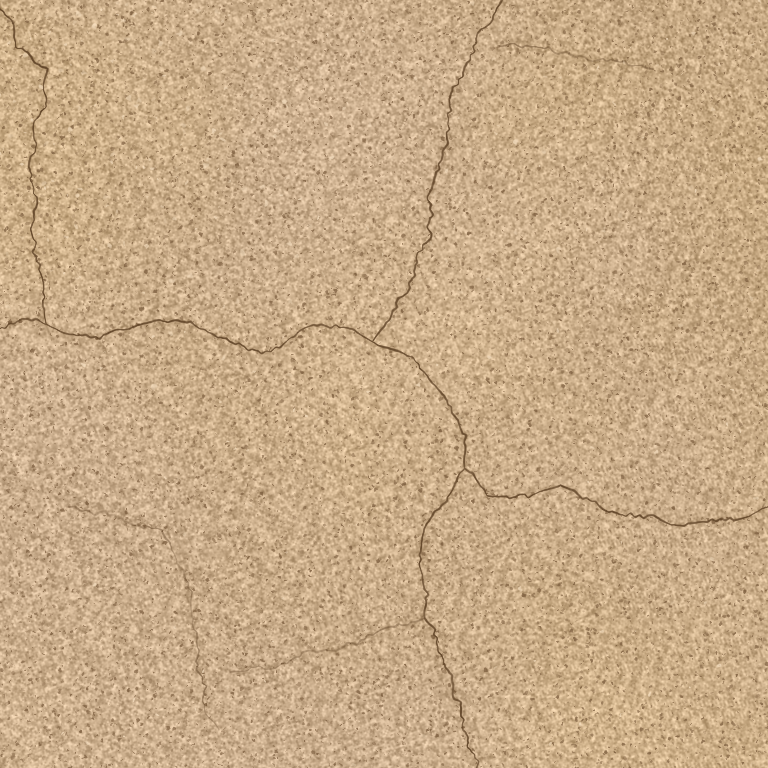
This texture is drawn by a three.js fragment shader. Its source:

```glsl
// Sandy plaster wall split by a branching network of thin cracks.
// Fine value noise makes the grain, jittered cells scatter pits and bright
// grains, and each crack is a bowed line displaced by layered noise.
varying vec2 vUv;

const float PI = 3.14159;
const vec3 SAND = vec3(0.803, 0.689, 0.549);
const vec3 OCHRE_SHIFT = vec3(0.002, -0.002, -0.030);
const vec3 CRACK_COLOR = vec3(0.37, 0.26, 0.15);
const vec3 PIT_COLOR = vec3(0.46, 0.34, 0.22);
const vec3 BRIGHT_GRAIN = vec3(0.96, 0.87, 0.75);
const float GRAIN_SCALE = 250.0;
const float GRAIN_CONTRAST = 0.185;
const float PATCH_CONTRAST = 0.045;
const float PIT_SCALE = 150.0;
const float PIT_SHARE = 0.42;
const float BRIGHT_SCALE = 110.0;
const float CRACK_WIDTH = 0.00105;
const float CRACK_WANDER = 0.017;

float hash(vec2 p) {
  return fract(sin(dot(p, vec2(127.1, 311.7))) * 43758.5453);
}

float noise(vec2 p) {
  vec2 i = floor(p), f = fract(p);
  f = f * f * (3.0 - 2.0 * f);
  return mix(mix(hash(i), hash(i + vec2(1.0, 0.0)), f.x),
             mix(hash(i + vec2(0.0, 1.0)), hash(i + vec2(1.0, 1.0)), f.x), f.y);
}

float fbm(vec2 p) {
  float sum = 0.0, weight = 0.5;
  for (int i = 0; i < 4; i++) {
    sum += weight * noise(p);
    p = mat2(1.6, 1.2, -1.2, 1.6) * p + 7.3;
    weight *= 0.5;
  }
  return sum / 0.9375;
}

vec2 turn(vec2 p, float angle) {
  float c = cos(angle), s = sin(angle);
  return vec2(c * p.x - s * p.y, s * p.x + c * p.y);
}

// Ragged specks, one at most per cell; returns coverage scaled by strength
float specks(vec2 p, float share, float seed) {
  p += 0.5 * vec2(noise(p * 2.3 + seed), noise(p * 2.3 + seed + 40.0));
  vec2 cell = floor(p);
  float cover = 0.0;
  for (int y = -1; y <= 1; y++) {
    for (int x = -1; x <= 1; x++) {
      vec2 id = cell + vec2(float(x), float(y));
      vec2 center = id + vec2(hash(id + seed), hash(id + seed + 17.0));
      float size = mix(0.15, 0.38, pow(hash(id + seed + 31.0), 2.0));
      float strength = mix(0.25, 1.0, hash(id + seed + 47.0));
      float present = step(hash(id + seed + 63.0), share);
      float spot = 1.0 - smoothstep(size * 0.5, size * 1.4, length(p - center));
      cover = max(cover, present * strength * spot);
    }
  }
  return cover;
}

// Sideways offset of a crack at distance s along its length
float crackOffset(float s, float len, float bow, float waves, float seed) {
  float t = clamp(s / len, 0.0, 1.0);
  float pinned = smoothstep(0.0, 0.12, t) * smoothstep(1.0, 0.88, t);
  float wander = 0.65 * noise(vec2(s * 24.0, seed)) + 0.45 * noise(vec2(s * 65.0, seed + 5.0))
               + 0.26 * noise(vec2(s * 170.0, seed + 9.0)) - 0.68;
  return bow * sin(PI * waves * t) + CRACK_WANDER * pinned * wander;
}

// Distance to a crack from a to b; positive bow bulges left of its direction
float crack(vec2 p, vec2 a, vec2 b, float bow, float waves) {
  float len = length(b - a), seed = floor(a.x * 97.0 + b.y * 61.0);
  vec2 dir = (b - a) / len, rel = p - a;
  float s = dot(rel, dir), side = dot(rel, vec2(-dir.y, dir.x));
  float offset = crackOffset(s, len, bow, waves, seed);
  float slope = (crackOffset(s + 0.002, len, bow, waves, seed) - offset) / 0.002;
  float beyond = max(abs(s - 0.5 * len) - 0.5 * len, 0.0);
  return length(vec2(beyond, (side - offset) / sqrt(1.0 + slope * slope)));
}

float openCracks(vec2 p) {
  vec2 west = vec2(0.06, 0.578), hub = vec2(0.485, 0.555);
  vec2 fork = vec2(0.605, 0.39), south = vec2(0.553, 0.195);
  float d = crack(p, vec2(-0.02, 0.56), west, 0.004, 1.0);
  d = min(d, crack(p, west, hub, -0.017, 4.0));
  d = min(d, crack(p, west, vec2(0.062, 0.91), 0.018, 1.0));
  d = min(d, crack(p, vec2(0.062, 0.91), vec2(-0.01, 1.01), 0.008, 1.0));
  d = min(d, crack(p, hub, vec2(0.66, 1.01), -0.016, 2.0));
  d = min(d, crack(p, hub, fork, 0.036, 1.0));
  d = min(d, crack(p, fork, vec2(0.73, 0.368), -0.028, 1.0));
  d = min(d, crack(p, vec2(0.73, 0.368), vec2(1.01, 0.343), -0.034, 1.0));
  d = min(d, crack(p, fork, south, -0.027, 1.0));
  return min(d, crack(p, south, vec2(0.62, -0.01), 0.012, 1.0));
}

float hairCracks(vec2 p) {
  float d = crack(p, vec2(0.553, 0.195), vec2(0.30, 0.125), 0.006, 1.0);
  d = min(d, crack(p, vec2(0.09, 0.34), vec2(0.21, 0.31), 0.008, 1.0));
  d = min(d, crack(p, vec2(0.21, 0.31), vec2(0.285, 0.05), 0.008, 2.0));
  return min(d, crack(p, vec2(0.65, 0.94), vec2(0.85, 0.91), 0.006, 1.0));
}

void main() {
  // Broad tint and fine grain
  float patches = fbm(vUv * 4.0 + 3.0) - 0.5;
  float ochre = smoothstep(0.2, 0.8, fbm(vUv * 2.5 + 11.0) + 0.25 * (vUv.x + vUv.y - 1.0));
  float grain = noise(turn(vUv, 0.5) * GRAIN_SCALE) + noise(turn(vUv, 1.2) * GRAIN_SCALE * 1.6) - 1.0;
  vec3 color = SAND + OCHRE_SHIFT * (ochre - 0.4) + PATCH_CONTRAST * patches + GRAIN_CONTRAST * grain;
  color -= 0.03 * (smoothstep(0.5, 1.4, vUv.x * vUv.y + 0.5 * vUv.x) - 0.2);

  // Dark pits and a few bright grains, denser at the upper left
  color = mix(color, PIT_COLOR, 0.75 * specks(turn(vUv, 0.3) * PIT_SCALE, PIT_SHARE, 2.0));
  float brightShare = 0.02 + 0.08 * smoothstep(0.7, 0.1, length(vUv - vec2(0.25, 0.9)));
  color = mix(color, BRIGHT_GRAIN, 0.8 * specks(turn(vUv, 0.8) * BRIGHT_SCALE, brightShare, 90.0));

  // Cracks with uneven width and a faint stained rim
  float width = CRACK_WIDTH * mix(0.6, 1.4, noise(vUv * 70.0));
  float open = openCracks(vUv), hair = hairCracks(vUv);
  color -= 0.05 * exp(-open / 0.003) + 0.03 * exp(-hair / 0.005);
  float depth = mix(0.65, 0.95, noise(vUv * 90.0 + 8.0));
  color = mix(color, CRACK_COLOR, depth * (1.0 - smoothstep(width * 0.3, width * 1.9, open)));
  float faint = 0.15 + 0.35 * noise(vUv * 30.0 + 4.0);
  color = mix(color, CRACK_COLOR, faint * (1.0 - smoothstep(width * 0.3, width * 1.8, hair)));
  gl_FragColor = vec4(clamp(color, 0.0, 1.0), 1.0);
}
```
